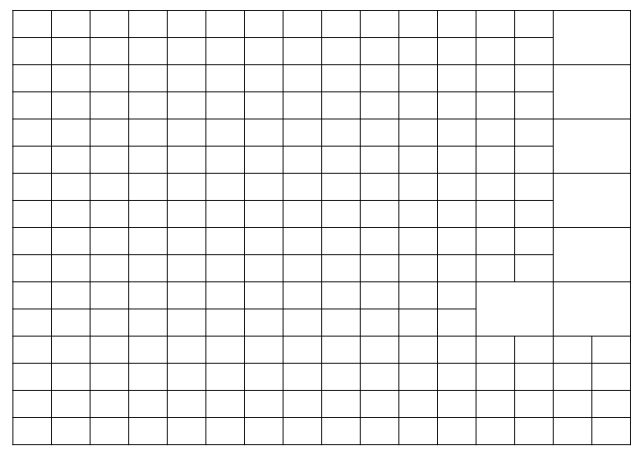
A WebGL 1 fragment shader for this pattern:

```glsl
precision highp float;
// Thin black ruled grid on white, 16 by 16 cells, with some cells merged two by two.

// Lengths are in canvas heights, with the origin at the lower left.
const float ASPECT = 512.0 / 366.0;
const vec2 GRID_MIN = vec2(0.0282, 0.0291);
const vec2 GRID_MAX = vec2(1.3780, 0.9772);
const vec2 CELLS = vec2(16.0, 16.0);
const float LINE_WIDTH = 0.00197;
const vec3 PAPER = vec3(1.0);
const vec3 INK = vec3(0.0);

// Merged 2x2 blocks, indexed in pairs of cells from the lower left.
const float MERGED_COLUMN = 7.0;
const float MERGED_FIRST_ROW = 2.0;
const vec2 EXTRA_BLOCK = vec2(6.0, 2.0);

uniform vec2 u_resolution;

// 1.0 where the block of 2x2 cells is merged into one.
float isMerged(vec2 block) {
  bool inColumn = block.x == MERGED_COLUMN && block.y >= MERGED_FIRST_ROW;
  bool isExtra = block.x == EXTRA_BLOCK.x && block.y == EXTRA_BLOCK.y;
  return (inColumn || isExtra) ? 1.0 : 0.0;
}

// Share of a pixel covered by a centred line, per axis.
vec2 lineCoverage(vec2 dist, vec2 pixel) {
  vec2 upper = min(dist + 0.5 * pixel, vec2(0.5 * LINE_WIDTH));
  vec2 lower = max(dist - 0.5 * pixel, vec2(-0.5 * LINE_WIDTH));
  return clamp((upper - lower) / pixel, 0.0, 1.0);
}

void main() {
  vec2 canvas = vec2(ASPECT, 1.0);
  vec2 pixel = canvas / u_resolution;
  vec2 p = gl_FragCoord.xy * pixel;

  // Nearest vertical (x) and horizontal (y) rule.
  vec2 cellSize = (GRID_MAX - GRID_MIN) / CELLS;
  vec2 gridPos = (p - GRID_MIN) / cellSize;
  vec2 rule = clamp(floor(gridPos + 0.5), vec2(0.0), CELLS);
  vec2 ink = lineCoverage(p - GRID_MIN - rule * cellSize, pixel);

  // Odd rules run through the middle of a block, so merging hides them.
  vec2 block = clamp(floor(gridPos * 0.5), vec2(0.0), CELLS * 0.5 - 1.0);
  ink *= 1.0 - mod(rule, 2.0) * isMerged(block);

  // Each rule ends at the outer frame.
  vec2 halfSize = 0.5 * (GRID_MAX - GRID_MIN + LINE_WIDTH);
  vec2 outside = abs(p - 0.5 * (GRID_MIN + GRID_MAX)) - halfSize;
  vec2 inside = clamp(0.5 - outside / pixel, 0.0, 1.0);
  ink *= inside.yx;

  float coverage = 1.0 - (1.0 - ink.x) * (1.0 - ink.y);
  gl_FragColor = vec4(mix(PAPER, INK, coverage), 1.0);
}
```
